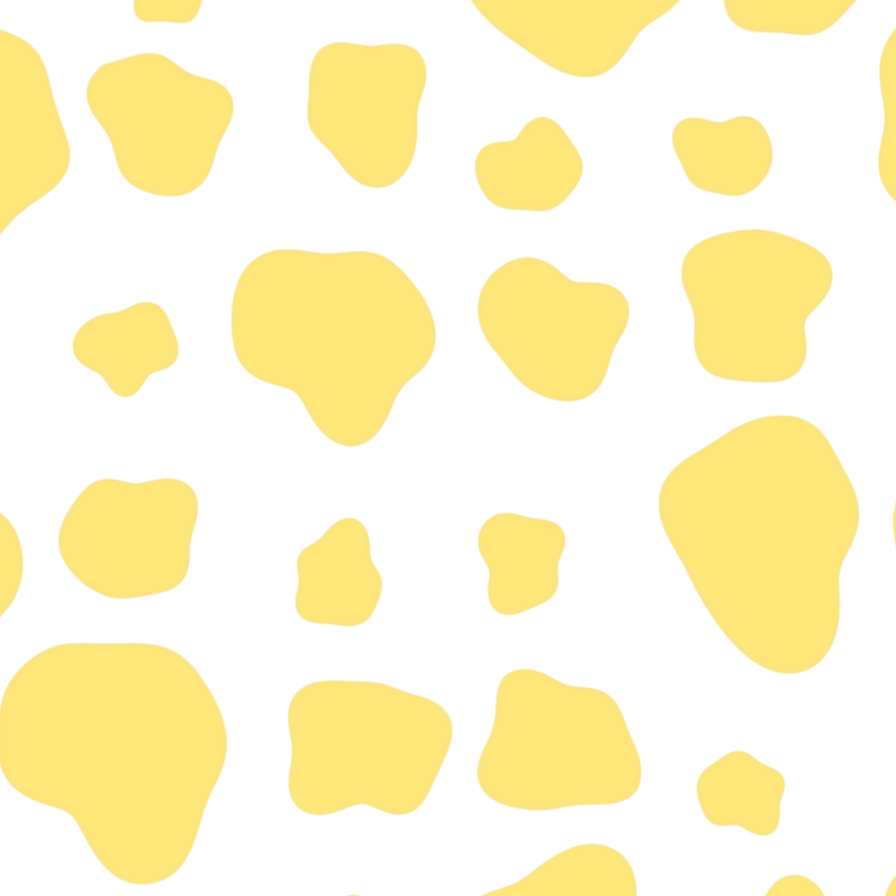
A WebGL 1 fragment shader for this pattern:

```glsl
precision highp float;
// Scattered soft yellow patches, like a cow hide, on white.
// A jittered grid holds one patch per cell; each outline is a circle bent by
// layered sines, and a cellular border keeps neighbouring patches apart.

uniform vec2 u_resolution;

const float CELLS = 4.4;        // grid cells across the canvas
const vec2 GRID_SHIFT = vec2(-0.7);
const float JITTER = 0.26;      // random offset of a patch, in cells
const float PUSH = 0.12;        // shift away from the nearest large patch
const float GAP = 0.15;         // least white space between patches
const float TAU = 6.2831853;

const vec3 WHITE = vec3(1.0);
const vec3 YELLOW = vec3(1.0, 0.9, 0.47);
const vec3 RIM = vec3(0.98, 0.89, 0.51);

float hash(vec2 cell, float seed) {
  return fract(sin(dot(cell, vec2(127.1, 311.7)) + seed * 74.7) * 43758.5453);
}

float smoothMax(float a, float b, float k) {
  float h = max(k - abs(a - b), 0.0) / k;
  return max(a, b) + h * h * k * 0.25;
}

// Kind 0 is a large patch; 1 to 4 are its right, upper, lower, left neighbours.
float patchKind(vec2 cell) {
  return floor(mod(cell.x + 2.0 * cell.y + 0.5, 5.0));
}

float patchRadius(vec2 cell, float kind) {
  float base = kind < 0.5 ? 0.52 : (kind < 2.5 ? 0.35 : 0.215);
  return base * mix(0.88, 1.13, hash(cell, 1.0));
}

vec2 patchCenter(vec2 cell, float kind) {
  vec2 away = vec2(0.0);
  if (kind > 0.5) {
    float side = kind < 2.5 ? 1.0 : -1.0;
    away = abs(kind - 2.5) > 1.0 ? vec2(side, 0.0) : vec2(0.0, side);
  }
  vec2 random = vec2(hash(cell, 2.0), hash(cell, 3.0)) - 0.5;
  return cell + away * PUSH + random * JITTER;
}

// Approximate signed distance to a lobed outline of the given mean radius.
float lobedDistance(vec2 d, float radius, vec2 cell) {
  float angle = atan(d.y, d.x);
  float outline = 1.0;
  float slope = 0.0;
  for (int i = 2; i <= 5; i++) {
    float n = float(i);
    float amount = mix(0.2, 0.4, hash(cell, n + 4.0)) / (n + 0.6);
    float phase = n * angle + TAU * hash(cell, n + 11.0);
    outline += amount * sin(phase);
    slope += amount * n * cos(phase);
  }
  slope /= outline;
  return (length(d) - radius * outline) / sqrt(1.0 + slope * slope);
}

// Signed distance to the patches, in cells.
float patches(vec2 p) {
  vec2 home = floor(p + 0.5);
  float nearest = 10.0;
  float second = 10.0;
  for (int y = -1; y <= 1; y++) {
    for (int x = -1; x <= 1; x++) {
      vec2 cell = home + vec2(float(x), float(y));
      float kind = patchKind(cell);
      vec2 offset = p - patchCenter(cell, kind);
      float d = lobedDistance(offset, patchRadius(cell, kind), cell);
      second = min(second, max(nearest, d));
      nearest = min(nearest, d);
    }
  }
  float border = 0.5 * (GAP - (second - nearest));
  return smoothMax(nearest, border, 0.1);
}

void main() {
  float size = min(u_resolution.x, u_resolution.y);
  vec2 uv = gl_FragCoord.xy / size;
  float d = patches(uv * CELLS + GRID_SHIFT) / CELLS;

  // Flat fill with a faint rim and a smooth edge
  float edge = max(0.0016, 0.7 / size);
  vec3 fill = mix(YELLOW, RIM, smoothstep(-0.007, -0.001, d));
  vec3 color = mix(fill, WHITE, smoothstep(-edge, edge, d));
  gl_FragColor = vec4(color, 1.0);
}
```
